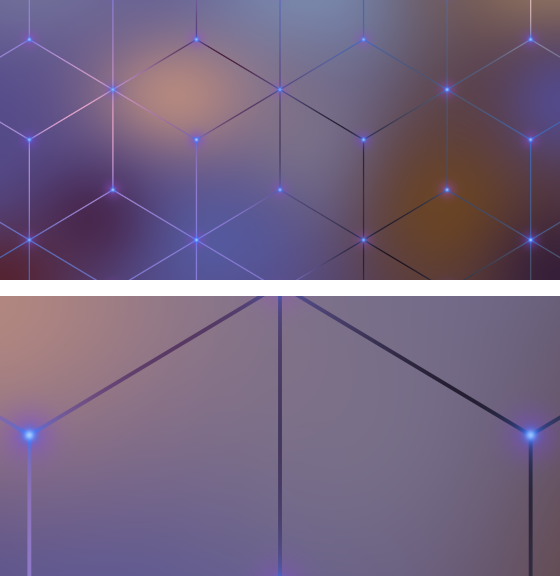
Top, the full canvas; bottom, a detail of the centre.
Give the GLSL for this background, as a Shadertoy shader.

```glsl
// Glowing wireframe of stacked cubes over soft blurred washes of indigo, peach and brown.

// Lengths are in canvas heights; x = 0 is the middle of the canvas.
const vec2  CELL        = vec2(0.2984, 0.1790); // column step, half of a vertical edge
const vec2  HUB         = vec2(0.0, 0.680);     // a node where six edges meet
const float HALF_WIDTH  = 0.0023;
const float CORE_RADIUS = 0.0095;
const float HALO_RADIUS = 0.030;
const float FLARE_REACH = 0.022;                // how far node light runs along edges

const vec3 INDIGO = vec3(0.33, 0.29, 0.54);
const vec3 UMBER  = vec3(0.34, 0.23, 0.26);
const vec3 SLATE  = vec3(0.44, 0.43, 0.60);
const vec3 STEEL  = vec3(0.47, 0.54, 0.69);
const vec3 MAUVE  = vec3(0.46, 0.43, 0.54);
const vec3 PEACH  = vec3(0.70, 0.53, 0.50);
const vec3 AMBER  = vec3(0.42, 0.27, 0.14);
const vec3 TAN    = vec3(0.55, 0.44, 0.37);
const vec3 PLUM   = vec3(0.28, 0.16, 0.32);
const vec3 MAROON = vec3(0.33, 0.14, 0.20);
const vec3 NIGHT  = vec3(0.21, 0.12, 0.22);
const vec3 BLUE   = vec3(0.33, 0.35, 0.62);

const vec3 EDGE_LILAC = vec3(0.56, 0.50, 0.86);
const vec3 EDGE_PINK  = vec3(0.96, 0.68, 0.82);
const vec3 EDGE_WINE  = vec3(0.25, 0.03, 0.12);
const vec3 EDGE_INK   = vec3(0.08, 0.05, 0.10);
const vec3 EDGE_BLUE  = vec3(0.25, 0.40, 0.70);
const vec3 EDGE_GREY  = vec3(0.31, 0.34, 0.43);
const vec3 EDGE_CREAM = vec3(0.92, 0.76, 0.76);

const vec3 HALO_VIOLET = vec3(0.48, 0.28, 0.90);
const vec3 HALO_ROSE   = vec3(0.75, 0.30, 0.72);
const vec3 CORE_BLUE   = vec3(0.24, 0.46, 1.00);
const vec3 SPARK       = vec3(0.66, 0.82, 1.00);

float hash(vec2 id) {
    return fract(sin(dot(id, vec2(12.99, 78.23))) * 4375.85);
}

float bell(float d, float radius) {
    return exp(-d * d / (radius * radius));
}

// Lays a soft elliptical patch of tint over a colour.
vec3 wash(vec3 col, vec3 tint, vec2 p, vec2 centre, vec2 radius) {
    vec2 q = (p - centre) / radius;
    return mix(col, tint, exp(-dot(q, q)));
}

// Offset from the nearest point of a staggered lattice.
vec2 nearest(vec2 p, vec2 stepSize) {
    vec2 period = 2.0 * stepSize;
    vec2 a = mod(p + stepSize, period) - stepSize;
    vec2 b = mod(p, period) - stepSize;
    vec2 regular = vec2(1.0, CELL.x / (CELL.y * sqrt(3.0)));
    return length(a * regular) < length(b * regular) ? a : b;
}

vec3 backdrop(vec2 p) {
    vec3 col = mix(INDIGO, UMBER, smoothstep(-0.1, 0.55, p.x));
    col = wash(col, SLATE,  p, vec2(-0.90, 1.05), vec2(0.45, 0.25));
    col = wash(col, STEEL,  p, vec2( 0.10, 1.03), vec2(0.44, 0.40));
    col = wash(col, MAUVE,  p, vec2( 0.09, 0.52), vec2(0.27, 0.34));
    col = wash(col, BLUE,   p, vec2(-0.27, 0.14), vec2(0.28, 0.22));
    col = wash(col, PEACH,  p, vec2(-0.37, 0.66), vec2(0.31, 0.23));
    col = wash(col, PLUM,   p, vec2(-0.68, 0.22), vec2(0.22, 0.20));
    col = wash(col, MAROON, p, vec2(-1.00, 0.00), vec2(0.30, 0.21));
    col = wash(col, AMBER,  p, vec2( 0.62, 0.25), vec2(0.27, 0.26));
    col = wash(col, TAN,    p, vec2( 0.98, 1.05), vec2(0.38, 0.20));
    col = wash(col, INDIGO, p, vec2( 1.00, 0.63), vec2(0.20, 0.22));
    return wash(col, NIGHT, p, vec2( 1.00, 0.00), vec2(0.26, 0.26));
}

vec3 edgeTint(vec2 p) {
    vec3 col = mix(EDGE_LILAC, EDGE_GREY, smoothstep(0.0, 0.5, p.x));
    col = wash(col, EDGE_BLUE,  p, vec2(-1.00, 0.02), vec2(0.35, 0.18));
    col = wash(col, EDGE_PINK,  p, vec2(-0.66, 0.58), vec2(0.30, 0.26));
    col = wash(col, EDGE_WINE,  p, vec2(-0.22, 0.76), vec2(0.24, 0.24));
    col = wash(col, EDGE_INK,   p, vec2( 0.18, 0.48), vec2(0.26, 0.25));
    col = wash(col, EDGE_INK,   p, vec2( 0.42, 0.10), vec2(0.30, 0.22));
    col = wash(col, EDGE_BLUE,  p, vec2( 0.26, 0.96), vec2(0.36, 0.20));
    col = wash(col, EDGE_BLUE,  p, vec2( 0.95, 0.50), vec2(0.22, 0.28));
    return wash(col, EDGE_CREAM, p, vec2( 0.97, 1.00), vec2(0.24, 0.18));
}

void mainImage(out vec4 fragColor, in vec2 fragCoord) {
    float pixel = 1.0 / iResolution.y;
    vec2 p = (fragCoord - vec2(0.5 * iResolution.x, 0.0)) * pixel;
    vec2 q = p - HUB;
    vec3 col = backdrop(p);

    // Six spokes run from each hub to the corners of its hexagon.
    vec2 spoke = abs(nearest(q, CELL * vec2(1.0, 3.0)));
    float slanted = abs(spoke.y * CELL.x - spoke.x * CELL.y) / length(CELL);
    float edge = clamp((HALF_WIDTH - min(spoke.x, slanted)) / pixel + 0.5, 0.0, 1.0);

    // Every joint of the wireframe shines with its own strength and hue.
    vec2 local = nearest(q, CELL);
    float d = length(local);
    vec2 id = round((q - local) / CELL);
    float power = mix(0.65, 1.0, hash(id));
    vec3 halo = mix(HALO_VIOLET, HALO_ROSE, 0.7 * hash(id + 7.3));

    col = mix(col, halo, 0.50 * power * bell(d, HALO_RADIUS));
    vec3 line = mix(edgeTint(p), CORE_BLUE, power * exp(-d / FLARE_REACH));
    col = mix(col, line, 0.92 * edge);
    col = mix(col, CORE_BLUE, power * bell(d, CORE_RADIUS));
    col = mix(col, SPARK, power * bell(d, 0.55 * CORE_RADIUS));

    fragColor = vec4(col, 1.0);
}
```
